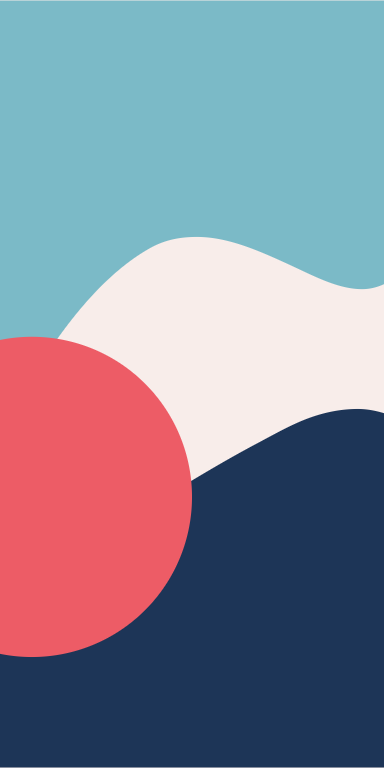
A Shadertoy shader for this background:

```glsl
const vec3 TEAL = vec3(0.482, 0.729, 0.780);
const vec3 CREAM = vec3(0.973, 0.929, 0.918);
const vec3 NAVY = vec3(0.114, 0.208, 0.341);
const vec3 CORAL = vec3(0.929, 0.361, 0.400);

// Cubic through two knots, each holding x, height and slope
float hermite(float x, vec3 a, vec3 b) {
    float span = b.x - a.x;
    float t = clamp((x - a.x) / span, 0.0, 1.0);
    float s = 1.0 - t;
    return a.y * s * s * (1.0 + 2.0 * t) + b.y * t * t * (3.0 - 2.0 * t)
         + span * s * t * (a.z * s - b.z * t);
}

// Smooth curve through six knots ordered by x
float spline(float x, vec3 knots[6]) {
    float height = knots[0].y;
    for (int i = 0; i < 5; i++) {
        if (x >= knots[i].x) height = hermite(x, knots[i], knots[i + 1]);
    }
    return height;
}

// One-pixel antialiased coverage of the negative side of a field
float coverage(float field) {
    float pixel = length(vec2(dFdx(field), dFdy(field)));
    return clamp(0.5 - field / max(pixel, 1e-5), 0.0, 1.0);
}

float circleDistance(vec2 p, vec2 center, float radius) {
    return length(p - center) - radius;
}

void mainImage(out vec4 fragColor, in vec2 fragCoord) {
    // Canvas width is one unit
    vec2 p = fragCoord / iResolution.x;

    // Crest and trough of the pale hill
    vec3 paleKnots[6] = vec3[6](
        vec3(0.000, 0.900, 1.50), vec3(0.151, 1.120, 1.40),
        vec3(0.391, 1.354, 0.56), vec3(0.513, 1.383, 0.00),
        vec3(0.755, 1.310, -0.46), vec3(0.943, 1.247, 0.00));
    float paleEdge = spline(p.x, paleKnots);
    // Upturn after the trough
    paleEdge += 4.0 * pow(max(p.x - 0.943, 0.0), 2.0);

    // Long rise of the dark hill
    vec3 darkKnots[6] = vec3[6](
        vec3(0.000, 0.449, 0.60), vec3(0.497, 0.747, 0.60),
        vec3(0.667, 0.844, 0.53), vec3(0.781, 0.902, 0.43),
        vec3(0.932, 0.935, 0.00), vec3(1.000, 0.924, -0.30));
    float darkEdge = spline(p.x, darkKnots);

    // Layers from back to front
    vec3 color = TEAL;
    color = mix(color, CREAM, coverage(p.y - paleEdge));
    color = mix(color, NAVY, coverage(p.y - darkEdge));
    float disc = circleDistance(p, vec2(0.083, 0.706), 0.417);
    color = mix(color, CORAL, coverage(disc));

    // Faint pale rim along the top and bottom
    float height = iResolution.y / iResolution.x;
    float rim = min(p.y, height - p.y);
    color = mix(color, CREAM, 0.5 * (1.0 - smoothstep(0.001, 0.004, rim)));

    fragColor = vec4(color, 1.0);
}
```
